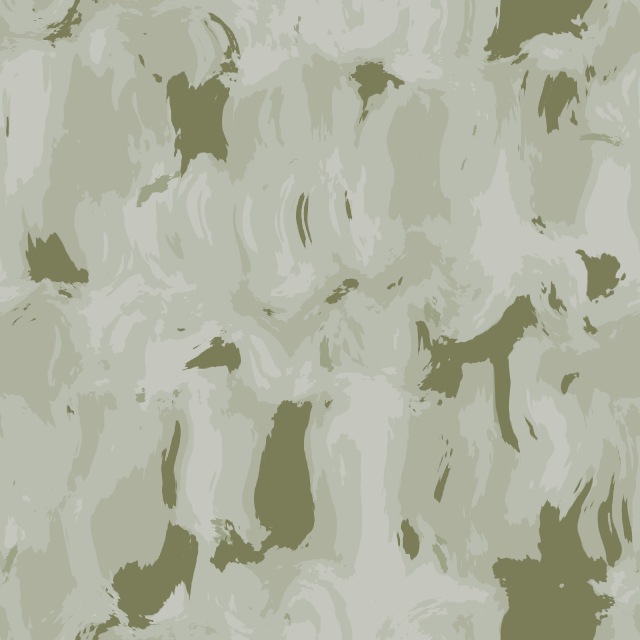
Give the GLSL for this pattern, as a three.js fragment shader.

```glsl
varying vec2 vUv;

const float TAU = 6.2831853;

float hash(vec2 p) {
  vec3 q = fract(vec3(p.xyx) * 0.1031);
  q += dot(q, q.yzx + 33.33);
  return fract((q.x + q.y) * q.z);
}

// Slope contribution of one wrapped lattice corner; the half keeps mod clear of rounding
float corner(vec2 cell, vec2 offset, vec2 period, float seed) {
  vec2 wrapped = floor(mod(cell + 0.5, period));
  float angle = TAU * hash(wrapped + seed);
  return dot(vec2(cos(angle), sin(angle)), offset);
}

// Gradient noise that repeats after a whole number of cells
float gradientNoise(vec2 p, vec2 period, float seed) {
  vec2 i = floor(p);
  vec2 f = p - i;
  vec2 w = f * f * f * (f * (f * 6.0 - 15.0) + 10.0);
  vec2 e = vec2(1.0, 0.0);
  float low = mix(corner(i, f, period, seed),
                  corner(i + e.xy, f - e.xy, period, seed), w.x);
  float high = mix(corner(i + e.yx, f - e.yx, period, seed),
                   corner(i + e.xx, f - e.xx, period, seed), w.x);
  return mix(low, high, w.y);
}

// Layered noise, scaled to a spread of about one
float fbm(vec2 uv, vec2 period, float roughness, float seed) {
  float sum = 0.0;
  float amplitude = 4.65 * sqrt(1.0 - roughness * roughness);
  for (int i = 0; i < 6; i++) {
    sum += amplitude * gradientNoise(uv * period + 0.37, period, seed);
    period *= 2.0;
    amplitude *= roughness;
    seed += 17.3;
  }
  return sum;
}

// Round blotches that turn into upright streaks where streak is 1
float weathering(vec2 uv, float streak, float seed) {
  float blotches = fbm(uv, vec2(5.0), 0.63, seed);
  float runs = fbm(uv, vec2(7.0, 2.0), 0.61, seed + 151.0);
  return mix(blotches, runs, streak) / length(vec2(1.0 - streak, streak));
}

// Crisp, antialiased step
float above(float value, float edge) {
  return clamp((value - edge) / max(fwidth(value), 1e-5) + 0.5, 0.0, 1.0);
}

void main() {
  // Two horizontal bands of streaks with wavering borders
  float band = 0.5 - 0.5 * cos(2.0 * TAU * vUv.y);
  band += 0.5 * gradientNoise(vUv * 6.0, vec2(6.0), 71.0);
  float streak = smoothstep(0.2, 0.75, band);

  // Gentle bending breaks up the lattice
  vec2 bend = vec2(gradientNoise(vUv * 8.0, vec2(8.0), 97.0),
                   gradientNoise(vUv * 8.0, vec2(8.0), 131.0));
  vec2 uv = vUv + vec2(0.04, 0.12) * bend;

  float tone = weathering(uv, streak, 11.0);
  float growth = 0.85 * weathering(uv, streak, 433.0) - 0.53 * tone;
  float stain = fbm(uv, vec2(9.0), 0.55, 827.0);

  // Plaster in three flat tones
  vec3 color = mix(vec3(0.678, 0.694, 0.62), vec3(0.725, 0.741, 0.686), above(tone, -0.31));
  color = mix(color, vec3(0.773, 0.776, 0.745), above(tone, 1.04));

  // Rare faint stains, then dark olive patches
  color = mix(color, vec3(0.61, 0.635, 0.525), above(stain, 2.5));
  color = mix(color, vec3(0.482, 0.49, 0.349), above(growth, 1.22));

  gl_FragColor = vec4(color, 1.0);
}
```
